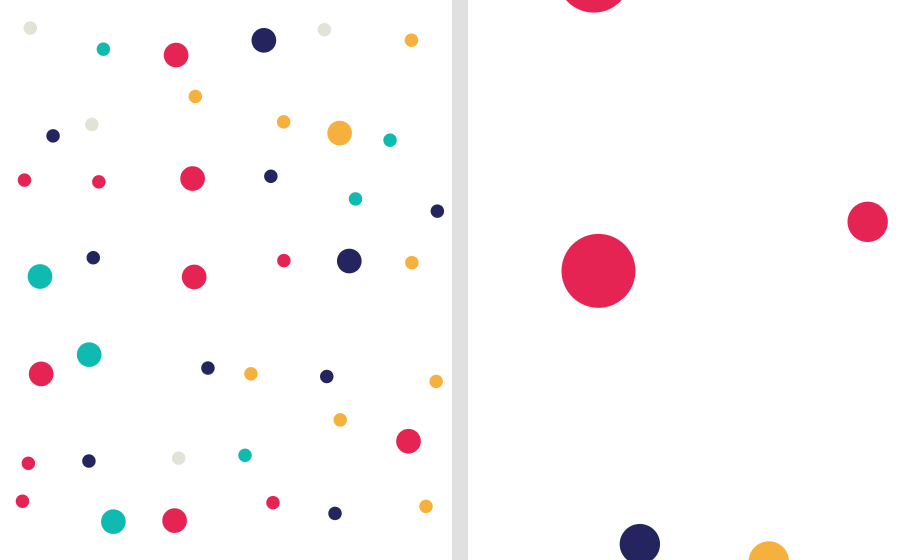
Left: the whole. Right: its middle third, enlarged.
Write a WebGL 2 fragment shader that draws this pattern.

```glsl
#version 300 es
precision highp float;

uniform vec2 u_resolution;
out vec4 fragColor;

vec2 hash2(vec2 p) {
    vec2 q = vec2(dot(p, vec2(127.1, 311.7)), dot(p, vec2(269.5, 183.3)));
    return fract(sin(q) * 43758.5453);
}

// Splits the shuffled order into colour groups; the first 12 are large dots
vec3 dotColor(int order) {
    vec3 red = vec3(0.90, 0.14, 0.33);
    vec3 teal = vec3(0.06, 0.73, 0.69);
    vec3 navy = vec3(0.14, 0.14, 0.37);
    vec3 orange = vec3(0.965, 0.69, 0.24);
    vec3 stone = vec3(0.88, 0.89, 0.84);
    if (order < 6) return red;
    if (order < 9) return teal;
    if (order < 11) return navy;
    if (order < 20) return orange;
    if (order < 28) return navy;
    if (order < 34) return red;
    if (order < 38) return teal;
    return stone;
}

void main() {
    vec2 uv = gl_FragCoord.xy / u_resolution.y;
    vec2 cellSize = vec2(u_resolution.x / u_resolution.y / 6.0, 1.0 / 7.0);
    vec3 color = vec3(1.0);

    // One jittered dot per cell of a 6 by 7 grid
    int rank = 1;
    for (int i = 0; i < 42; i++) {
        int order = (rank + 29) % 42;
        vec2 cell = vec2(i % 6, i / 6);
        vec2 center = (cell + mix(vec2(0.17), vec2(0.83), hash2(cell + 3.0))) * cellSize;
        float radius = order < 12 ? 0.022 : 0.012;

        // Edge softened over one pixel
        float coverage = clamp((radius - distance(uv, center)) * u_resolution.y + 0.5, 0.0, 1.0);
        color = mix(color, dotColor(order), coverage);

        // Powers of 20 modulo 43 visit every rank from 1 to 42 once
        rank = rank * 20 % 43;
    }

    fragColor = vec4(color, 1.0);
}
```
